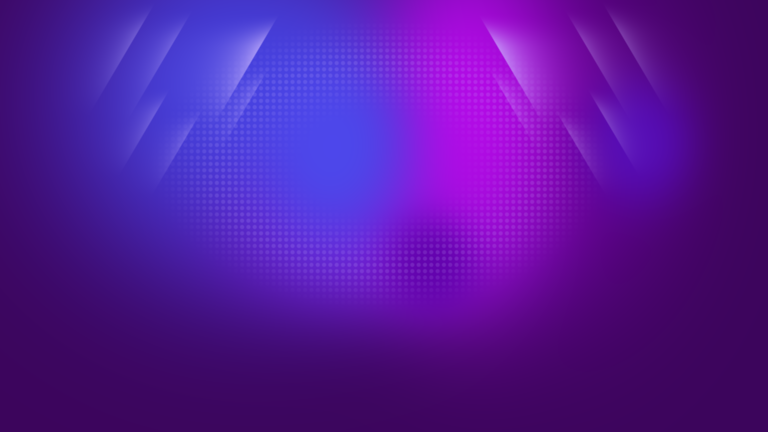
Write a WebGL 1 fragment shader that draws this background.

```glsl
precision highp float;
// Violet stage backdrop: blue and magenta glows, a dot halftone ring and mirrored light blades.

uniform vec2 u_resolution;

const vec3 PLUM = vec3(0.235, 0.02, 0.36);
const vec3 INDIGO = vec3(0.26, 0.06, 0.58);
const vec3 BLUE = vec3(0.27, 0.25, 0.86);
const vec3 CORE_BLUE = vec3(0.30, 0.28, 0.92);
const vec3 PURPLE = vec3(0.46, 0.10, 0.82);
const vec3 ORCHID = vec3(0.40, 0.0, 0.58);
const vec3 MAGENTA = vec3(0.70, 0.04, 0.90);
const vec3 DEEP_VIOLET = vec3(0.36, 0.0, 0.66);
const vec3 VIOLET = vec3(0.33, 0.05, 0.74);
const vec3 LIGHT = vec3(0.80, 0.72, 1.0);

// Soft elliptical spot with a slightly flattened centre.
float glow(vec2 p, vec2 center, vec2 radius) {
  vec2 q = (p - center) / radius;
  return exp(-pow(dot(q, q), 1.3));
}

// Layered colour spots over the dark base.
vec3 backdrop(vec2 p) {
  vec3 color = PLUM;
  color = mix(color, INDIGO, 0.8 * glow(p, vec2(-0.29, 0.72), vec2(0.54, 0.46)));
  color = mix(color, ORCHID, 0.85 * glow(p, vec2(0.40, 0.70), vec2(0.32, 0.45)));
  color = mix(color, BLUE, glow(p, vec2(-0.33, 0.78), vec2(0.40, 0.40)));
  color = mix(color, PURPLE, 0.9 * glow(p, vec2(-0.03, 0.46), vec2(0.34, 0.21)));
  color = mix(color, MAGENTA, glow(p, vec2(0.19, 0.74), vec2(0.23, 0.42)));
  color = mix(color, CORE_BLUE, glow(p, vec2(-0.12, 0.66), vec2(0.19, 0.25)));
  color = mix(color, DEEP_VIOLET, 0.85 * glow(p, vec2(0.11, 0.39), vec2(0.11, 0.11)));
  return mix(color, VIOLET, 0.85 * glow(p, vec2(0.59, 0.67), vec2(0.13, 0.15)));
}

// Grid of round dots, one per square cell.
float dots(vec2 p, float cell, float pixel) {
  vec2 q = (fract(p / cell) - 0.5) * cell;
  return 1.0 - smoothstep(-pixel, pixel, length(q) - 0.32 * cell);
}

// Elliptical band that confines the halftone.
float ringMask(vec2 p, vec2 center, vec2 radius) {
  float d = length((p - center) / radius);
  return smoothstep(0.35, 0.78, d) * (1.0 - smoothstep(0.75, 1.12, d));
}

// Slanted blade: crisp inner edge, glow trailing outward; q.y points down.
float blade(vec2 q, float span, float width, float pixel) {
  float along = q.y / span;
  float across = (q.x - 0.59 * q.y) * 0.86;
  float ends = smoothstep(0.0, 0.3, along) * (1.0 - smoothstep(0.3, 1.0, along));
  float side = smoothstep(-pixel, pixel, across) * exp(-max(across, 0.0) / width);
  return ends * side;
}

// Two rows of three blades, mirrored about a vertical axis.
float blades(vec2 p, float pixel) {
  vec2 q = vec2(abs(p.x + 0.012), 1.0 - p.y);
  float sum = 0.0;
  for (int i = 0; i < 3; i++) {
    float k = float(i);
    vec2 upper = vec2(0.229, 0.030) + k * vec2(0.256, -0.008) - k * k * vec2(0.0567, 0.0035);
    vec2 lower = vec2(0.250, 0.150) + k * vec2(0.194, 0.169) - k * k * vec2(0.0394, 0.0718);
    float first = 1.0 - min(k, 1.0);
    sum += mix(0.30, 0.70, first) * blade(q - upper, 0.275, mix(0.030, 0.050, first), pixel);
    sum += 0.30 * blade(q - lower, 0.215, 0.026, pixel);
  }
  return min(sum, 0.85);
}

void main() {
  // Height is one unit; x is measured from the middle.
  vec2 p = (gl_FragCoord.xy - vec2(0.5 * u_resolution.x, 0.0)) / u_resolution.y;
  float pixel = 1.0 / u_resolution.y;

  vec3 color = backdrop(p);
  float halftone = dots(p, 0.0146, pixel) * ringMask(p, vec2(-0.01, 0.62), vec2(0.48, 0.31));
  color = mix(color, LIGHT, 0.17 * halftone);
  color = mix(color, LIGHT, blades(p, pixel));
  gl_FragColor = vec4(color, 1.0);
}
```
